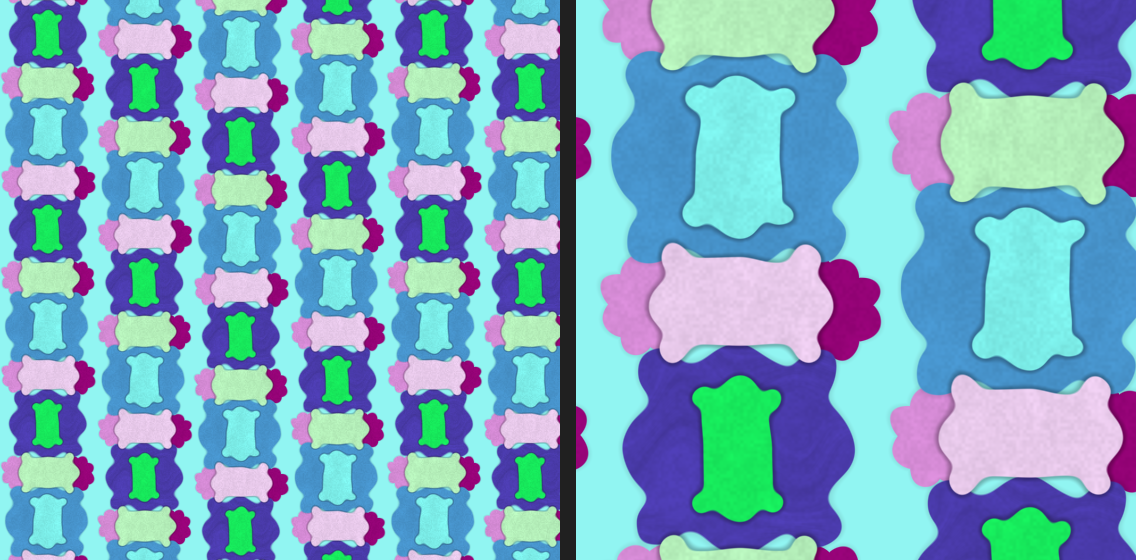
Left, the full canvas; right, a detail of the centre.
Give the GLSL for this pattern, as a WebGL 2 fragment shader.

```glsl
#version 300 es
precision highp float;
// Staggered columns of cut painted-paper pieces on aqua: scalloped plaques with
// small upright insets, linked by bone-shaped bars that have a flower at each end.
// Each piece is a smooth union of boxes and circles, wobbled and tinted by noise.

uniform vec2 u_resolution;
out vec4 fragColor;

float hash(vec2 p) {
    vec3 q = fract(vec3(p.xyx) * 0.1031);
    q += dot(q, q.yzx + 33.33);
    return fract((q.x + q.y) * q.z);
}

float noise(vec2 p) {
    vec2 i = floor(p), f = fract(p);
    f = f * f * (3.0 - 2.0 * f);
    return mix(mix(hash(i), hash(i + vec2(1, 0)), f.x),
               mix(hash(i + vec2(0, 1)), hash(i + vec2(1, 1)), f.x), f.y);
}

float fbm(vec2 p) {
    float sum = 0.0, amp = 0.5;
    for (int i = 0; i < 4; i++) {
        sum += amp * noise(p);
        p = p * 2.1 + 7.3;
        amp *= 0.5;
    }
    return sum;
}

float smin(float a, float b, float k) {
    float h = max(k - abs(a - b), 0.0) / k;
    return min(a, b) - 0.25 * h * h * k;
}

float box(vec2 p, vec2 halfSize) {
    vec2 q = abs(p) - halfSize;
    return length(max(q, 0.0)) + min(max(q.x, q.y), 0.0);
}

// Bar with four corner knobs and a bulge at either end
float bone(vec2 p) {
    vec2 q = abs(p);
    float d = smin(box(p, vec2(0.245, 0.152)), length(q - vec2(0.23, 0.162)) - 0.043, 0.05);
    return smin(d, length(q - vec2(0.215, 0.0)) - 0.1, 0.05);
}

// Wide plaque with rounded corners and bulging sides
float plaque(vec2 p) {
    vec2 q = abs(p);
    float d = smin(box(p, vec2(0.325, 0.31)), length(q - vec2(0.295, 0.285)) - 0.08, 0.06);
    d = smin(d, length(q - vec2(0.26, 0.0)) - 0.165, 0.07);
    return smin(d, length(q - vec2(0.0, 0.22)) - 0.16, 0.07);
}

float flower(vec2 p) {
    return length(p) - 0.155 - 0.033 * abs(sin(4.0 * atan(p.y, p.x)));
}

// Uneven hand-cut outline
vec2 wobble(vec2 p, float seed) {
    vec2 s = p * 8.0 + seed * 17.0 + 40.0;
    return p + 0.028 * (vec2(noise(s), noise(s + 31.0)) - 0.5);
}

// Lays a piece over the colour below, with a narrow contact shadow
vec3 lay(vec3 below, vec3 paint, float d, float shadow, float aa) {
    below *= 1.0 - shadow * smoothstep(0.02, 0.0, d);
    return mix(below, paint, smoothstep(aa, -aa, d));
}

void main() {
    float size = min(u_resolution.x, u_resolution.y);
    float aa = 5.8 / size;
    vec2 p = gl_FragCoord.xy / size * 5.8;

    // Column and its stagger, repeating every four columns
    float column = floor(p.x);
    float phase = mod(column, 4.0);
    float drop = 0.555 * phase - 0.1 * step(2.5, phase);

    // Plaque cells, measured downwards; indigo and blue alternate
    float down = (5.8 - p.y - 0.357 - drop) / 1.0085;
    float row = floor(down + 0.5);
    bool indigo = mod(row, 2.0) < 0.5;
    vec2 c = vec2(p.x - column - 0.5, (down - row) * 1.0085);

    // Bars straddle the borders between plaque cells
    float side = c.y > 0.0 ? 1.0 : -1.0;
    bool mint = indigo == (side > 0.0);
    vec2 b = c - vec2(0.0, side * 0.50425);
    float barSeed = mint ? 1.0 : 2.0;
    float plaqueSeed = indigo ? 3.0 : 4.0;

    // Painted mottling: cloudy wash, fine grain and curved brush strokes
    float wash = 0.94 + 0.12 * fbm(c * 9.0 + plaqueSeed * 13.0 + 50.0);
    float barWash = 0.94 + 0.12 * fbm(b * vec2(13.0, 6.0) + barSeed * 19.0 + 50.0);
    float grain = 0.97 + 0.06 * noise(p * 85.0);
    float bend = noise(c * 5.0 + 60.0);
    float strokes = 0.88 + 0.24 * fbm(vec2(c.x * 5.0, c.y * 22.0 + bend * 7.0) + 80.0);

    vec3 color = vec3(0.57, 0.96, 0.95);

    // Flowers at both ends of the bar
    vec2 f = wobble(b, barSeed + 4.0);
    vec3 orchid = vec3(0.83, 0.54, 0.83) * barWash * grain;
    vec3 magenta = vec3(0.59, 0.01, 0.47) * barWash * grain;
    color = lay(color, orchid, flower(f + vec2(0.305, 0.0)), 0.06, aa);
    color = lay(color, magenta, flower(f - vec2(0.305, 0.015)), 0.06, aa);

    // Plaque
    float scale = indigo ? 0.93 : 1.0;
    vec2 q = wobble(c + vec2(indigo ? 0.008 : 0.018, 0.0), plaqueSeed) / scale;
    vec3 plaquePaint = indigo ? vec3(0.29, 0.23, 0.67) * strokes : vec3(0.28, 0.58, 0.80) * wash;
    color = lay(color, plaquePaint * grain, plaque(q) * scale, 0.08, aa);

    // Bar
    vec3 barPaint = mint ? vec3(0.71, 0.94, 0.73) : vec3(0.91, 0.79, 0.92);
    color = lay(color, barPaint * barWash * grain, bone(wobble(b, barSeed)), 0.28, aa);

    // Upright inset
    vec2 inset = indigo ? vec2(0.77, 0.76) : vec2(0.86, 0.93);
    vec2 u = wobble(c + vec2(0.006, 0.0), plaqueSeed + 5.0).yx / inset;
    vec3 insetPaint = indigo ? vec3(0.09, 0.92, 0.36) : vec3(0.49, 0.94, 0.92);
    color = lay(color, insetPaint * wash * grain, bone(u) * inset.x, 0.28, aa);

    fragColor = vec4(color, 1.0);
}
```
